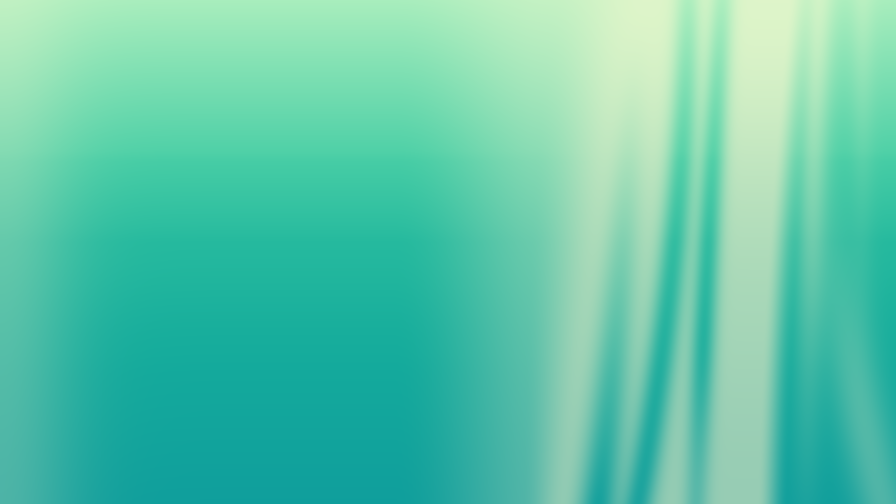
Reproduce this background procedurally as a Shadertoy shader.

```glsl
// Soft teal-to-mint gradient with pale, gently curved curtain folds on the right.

// Height-dependent position passing through its bottom, middle and top values.
float bend(float y, float bottom, float middle, float top) {
    float control = 2.0 * middle - 0.5 * (bottom + top);
    return mix(mix(bottom, control, y), mix(control, top, y), y);
}

// Soft bell around zero.
float bell(float d, float width) {
    d /= width;
    return exp(-d * d);
}

// Background colour by height.
vec3 tealGradient(float y) {
    vec3 color = mix(vec3(0.06, 0.62, 0.61), vec3(0.08, 0.67, 0.61), clamp(y / 0.3, 0.0, 1.0));
    color = mix(color, vec3(0.15, 0.73, 0.62), smoothstep(0.25, 0.57, y));
    color = mix(color, vec3(0.29, 0.81, 0.65), clamp((y - 0.52) / 0.18, 0.0, 1.0));
    return mix(color, vec3(0.66, 0.93, 0.74), clamp((y - 0.68) / 0.32, 0.0, 1.0));
}

// Colour of the lit cloth by height.
vec3 paleGradient(float y) {
    vec3 color = mix(vec3(0.62, 0.81, 0.71), vec3(0.70, 0.86, 0.73), smoothstep(0.0, 0.55, y));
    return mix(color, vec3(0.88, 0.96, 0.79), smoothstep(0.4, 1.0, y));
}

// Amount of pale light across the folds.
float curtain(float x, float y) {
    // Broad sheet: slow rise, brighter ridge, then a crisp right edge
    float ridge = bend(y, 0.634, 0.671, 0.72);
    float light = 0.5 * smoothstep(0.44, 0.62, x)
                + 0.45 * smoothstep(ridge - 0.05 - 0.06 * y, ridge, x);
    float edge = bend(y, 0.860, 0.872, 0.895);
    light *= 1.0 - smoothstep(edge - 0.015, edge + 0.02, x);

    // Dark creases cut into the sheet
    light *= 1.0 - 0.95 * pow(1.0 - y, 1.4)
           * bell(x - bend(y, 0.668, 0.694, 0.71), mix(0.022, 0.016, y));
    light *= 1.0 - 0.9 * bell(x - bend(y, 0.712, 0.752, 0.768), mix(0.018, 0.015, y));
    light *= 1.0 - mix(0.45, 0.9, smoothstep(0.0, 0.35, y))
           * bell(x - bend(y, 0.777, 0.790, 0.806), 0.014);

    // Faint strands beyond the right edge
    light += mix(0.08, 0.72, y) * bell(x - bend(y, 0.900, 0.905, 0.914), 0.017)
           * smoothstep(edge - 0.01, edge + 0.02, x);
    light += 0.45 * (1.0 - smoothstep(0.1, 0.8, y))
           * bell(x - bend(y, 0.985, 0.932, 0.910), 0.03);
    light += 0.3 * y * y * bell(x - 0.963, 0.013);
    return clamp(light, 0.0, 1.0);
}

void mainImage(out vec4 fragColor, in vec2 fragCoord) {
    vec2 uv = fragCoord / iResolution.xy;
    float leftGlow = 0.43 * bell(uv.x, 0.085);
    float light = max(leftGlow, curtain(uv.x, uv.y));
    fragColor = vec4(mix(tealGradient(uv.y), paleGradient(uv.y), light), 1.0);
}
```
